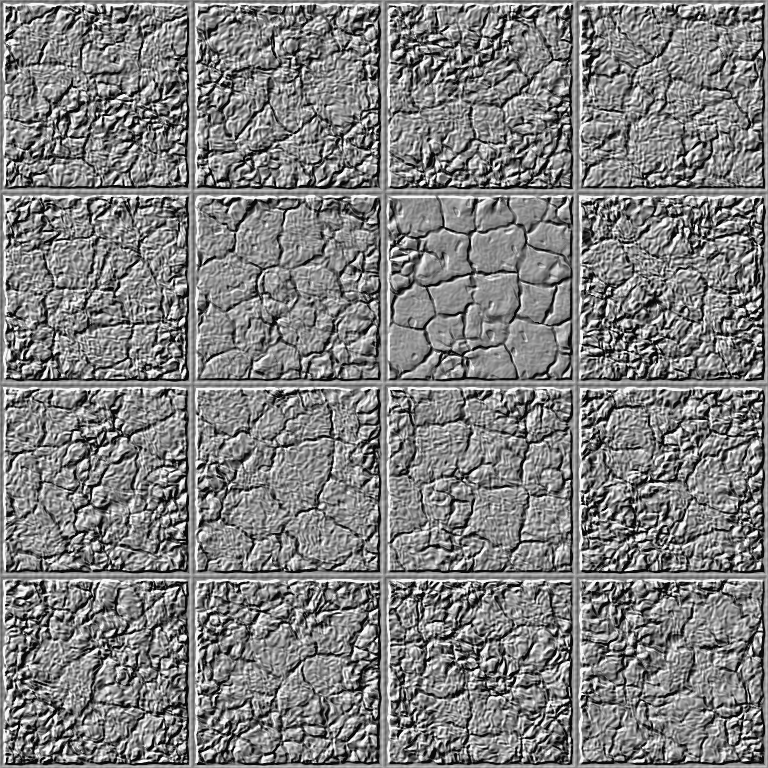
Give the GLSL for this texture map, as a WebGL 1 fragment shader.

```glsl
precision highp float;
// Four by four cracked stone tiles in grey relief, separated by narrow grout.
// A height field of tile plateaus, Voronoi cracks, rounded rubble and
// gradient-noise grain is embossed with a light from the upper left.

uniform vec2 u_resolution;

const float TILES = 4.0;
const float GROUT_HALF = 0.019;    // in tile widths
const float EMBOSS_STEP = 0.0062;  // in tile widths
const vec2 TO_LIGHT = vec2(-0.707, 0.707);

vec2 hash2(vec2 p) {
  vec2 s = vec2(dot(p, vec2(127.1, 311.7)), dot(p, vec2(269.5, 183.3)));
  return fract(sin(s) * 43758.5);
}

vec2 rotate(vec2 p, float angle) {
  float c = cos(angle), s = sin(angle);
  return vec2(c * p.x - s * p.y, s * p.x + c * p.y);
}

float cornerRamp(vec2 cell, vec2 offset) {
  float angle = 6.2832 * hash2(cell).x;
  return dot(vec2(cos(angle), sin(angle)), offset);
}

// Gradient noise, roughly -0.6 to 0.6.
float gradientNoise(vec2 p) {
  vec2 i = floor(p), f = fract(p);
  vec2 u = f * f * f * (f * (f * 6.0 - 15.0) + 10.0);
  vec2 x = vec2(1.0, 0.0), y = vec2(0.0, 1.0);
  float low = mix(cornerRamp(i, f), cornerRamp(i + x, f - x), u.x);
  float high = mix(cornerRamp(i + y, f - y), cornerRamp(i + 1.0, f - 1.0), u.x);
  return mix(low, high, u.y);
}

// Distance to the bisector of the two nearest Voronoi sites, in cell units.
float cellBorder(vec2 p, float jitter) {
  vec2 i = floor(p), f = fract(p);
  vec2 nearest = vec2(8.0), second = vec2(9.0);
  for (int y = -1; y <= 1; y++) {
    for (int x = -1; x <= 1; x++) {
      vec2 cell = vec2(float(x), float(y));
      vec2 site = cell + 0.5 + jitter * (hash2(i + cell) - 0.5) - f;
      float d = dot(site, site);
      if (d < dot(nearest, nearest)) {
        second = nearest;
        nearest = site;
      } else if (d < dot(second, second)) {
        second = site;
      }
    }
  }
  vec2 gap = second - nearest;
  return 0.5 * dot(nearest + second, gap) / max(length(gap), 0.001);
}

// Crack strength across a border; width is in tile widths.
float crackLine(float border, float scale, float width) {
  return 1.0 - smoothstep(0.2 * width, width, border / scale);
}

// Returns surface height in x and the depth of open gaps in y.
vec2 stoneSurface(vec2 p) {
  vec2 id = floor(p), f = fract(p);
  vec2 side = min(f, 1.0 - f);
  float edge = min(side.x, side.y);

  // Character of this tile
  vec2 trait = hash2(id + 7.0);
  float calm = 1.0 - smoothstep(0.3, 1.3, distance(id, vec2(1.8, 2.0)));
  float wear = mix(-0.18, 0.14, trait.x) - 0.2 * calm;
  float grainAmount = mix(mix(0.8, 1.15, trait.y), 0.25, calm);
  vec2 q = p + id * vec2(17.0, 31.0);

  // Bent paths with a fine ragged outline
  vec2 bend = 0.055 * vec2(gradientNoise(q * 5.0), gradientNoise(q * 5.0 + 43.0));
  bend += 0.018 * vec2(gradientNoise(q * 21.0), gradientNoise(q * 21.0 + 71.0));
  vec2 bent = q + bend;

  // Damage gathers in patches and along the tile rim
  float rim = 1.0 - smoothstep(0.02, 0.25, min(side.x, side.y * 1.25));
  float damage = gradientNoise(q * 2.9 + 11.0) + 0.3 * rim + wear;
  float broken = smoothstep(-0.2, 0.14, damage);
  float crushed = smoothstep(0.1, 0.38, damage);

  float slabScale = mix(3.4, 4.8, trait.y);
  float slab = cellBorder(bent * slabScale, 0.85);
  float chunk = cellBorder(rotate(bent, 0.5) * 8.0, 0.8);
  float pebble = cellBorder(rotate(bent, 1.1) * 15.0, 0.7);

  // Cracks fade in and out along their length
  float fade = smoothstep(-0.35, 0.2, gradientNoise(q * 9.0 + 23.0));
  float slabCrack = crackLine(slab, slabScale, 0.014) * mix(0.4, 1.0, fade);
  float chunkCrack = crackLine(chunk, 8.0, 0.013) * broken * mix(0.35, 1.0, fade);
  float pebbleCrack = crackLine(pebble, 15.0, 0.012) * crushed * 0.6;
  float gap = max(slabCrack, max(chunkCrack, pebbleCrack));

  // Rounded stones, lumps and pits
  float relief = 0.55 * broken * smoothstep(0.0, 0.36, chunk);
  relief += 0.3 * smoothstep(0.0, 0.16, slab);
  relief += 0.8 * crushed * smoothstep(0.0, 0.45, pebble);
  relief += mix(0.55, 1.1, broken) * gradientNoise(rotate(q, 0.3) * 9.0);
  relief += mix(0.2, 1.0, broken) * gradientNoise(rotate(q, 0.8) * 19.0);
  relief -= 0.6 * smoothstep(0.3, 0.46, gradientNoise(q * 17.0 + 37.0));
  relief -= 0.8 * gap;

  // Fine grain: two turned, warped layers hide each other's lattice
  vec2 speck = q + bend * 0.8;
  float grain = gradientNoise(rotate(speck, 0.6) * 58.0);
  grain += gradientNoise(rotate(speck, 1.5) * 47.0 + 13.0);
  relief += 0.68 * grainAmount * grain;

  // Tile plateau above a grout channel with a low central ridge
  float chippedEdge = edge + 0.012 * broken * gradientNoise(q * 15.0);
  float plateau = smoothstep(GROUT_HALF, GROUT_HALF + 0.012, chippedEdge);
  float ridge = 0.28 * (1.0 - smoothstep(0.004, 0.013, edge));
  float groutGrain = 0.25 * gradientNoise(p * 37.0);
  float height = mix(ridge + groutGrain, 1.05 + relief, plateau);
  return vec2(height, gap * plateau);
}

void main() {
  vec2 p = gl_FragCoord.xy / u_resolution * TILES;
  vec2 lit = stoneSurface(p + TO_LIGHT * EMBOSS_STEP);
  vec2 shaded = stoneSurface(p - TO_LIGHT * EMBOSS_STEP);
  float slope = shaded.x - lit.x;
  float occlusion = 0.5 * (lit.y + shaded.y);
  float grey = 0.56 + 0.57 * slope - 0.32 * occlusion;
  gl_FragColor = vec4(vec3(clamp(grey, 0.03, 0.97)), 1.0);
}
```
